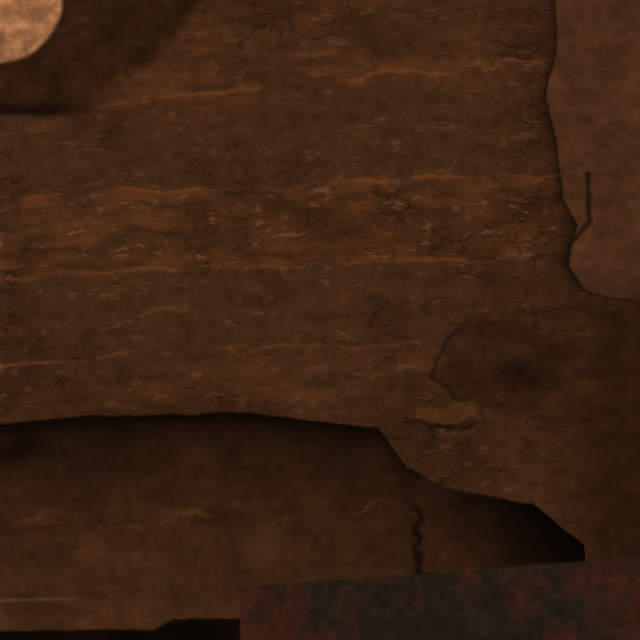
A three.js fragment shader for this texture:

```glsl
varying vec2 vUv;
const vec3 ROCK = vec3(0.245, 0.145, 0.080);
const vec3 OCHRE = vec3(0.330, 0.187, 0.092);
const vec3 SHADE = vec3(0.175, 0.100, 0.050);
const vec3 DEEP = vec3(0.045, 0.022, 0.010);
const vec3 PALE = vec3(0.43, 0.29, 0.19);
const vec3 SUNLIT = vec3(0.57, 0.38, 0.25);
const vec3 BLOCK = vec3(0.275, 0.163, 0.096);
const vec3 SLAB_RED = vec3(0.225, 0.115, 0.080);
const vec3 SLAB_DARK = vec3(0.135, 0.110, 0.080);
const float SOFT = 0.003;

float hash(vec2 p) {
  vec3 h = fract(p.xyx * 0.1031);
  h += dot(h, h.yzx + 33.33);
  return fract((h.x + h.y) * h.z);
}
float noise(vec2 p) {
  vec2 i = floor(p), f = fract(p);
  f = f * f * (3.0 - 2.0 * f);
  return mix(mix(hash(i), hash(i + vec2(1, 0)), f.x),
             mix(hash(i + vec2(0, 1)), hash(i + vec2(1, 1)), f.x), f.y);
}
float fbm(vec2 p) {
  float sum = 0.0, amp = 0.5;
  for (int i = 0; i < 5; i++) {
    sum += amp * noise(p);
    p = mat2(1.6, 1.2, -1.2, 1.6) * p + 17.0;
    amp *= 0.5;
  }
  return sum;
}
float ramp(float a, float b, float x) { return clamp((x - a) / (b - a), 0.0, 1.0); }
float above(float d) { return smoothstep(-SOFT, SOFT, d); }
float bell(float d, float w) { return exp(-d * d / (w * w)); }
float fade(float d, float w) { return exp(-max(d, 0.0) / w); }
float blob(vec2 p, vec2 c, vec2 r) { return length((p - c) / r); }
float segment(vec2 p, vec2 a, vec2 b) {
  vec2 d = b - a;
  return length(p - a - d * clamp(dot(p - a, d) / dot(d, d), 0.0, 1.0));
}
// Height of the overhang's lower lip
float ledgeHeight(float x) {
  return 0.336 + 0.013 * ramp(0.0, 0.13, x) + 0.006 * ramp(0.13, 0.39, x)
    - 0.026 * ramp(0.39, 0.592, x) - 0.058 * ramp(0.592, 0.635, x)
    - 0.033 * ramp(0.635, 0.69, x) - 0.026 * ramp(0.69, 0.833, x)
    - 0.065 * ramp(0.833, 0.911, x) - 0.15 * ramp(0.911, 0.93, x);
}
// Left border of the block on the right
float blockEdge(float y) {
  return 0.868 - 0.015 * ramp(0.92, 0.845, y) + 0.017 * ramp(0.845, 0.78, y)
    + 0.009 * ramp(0.78, 0.69, y) + 0.024 * ramp(0.69, 0.65, y)
    - 0.014 * ramp(0.65, 0.585, y) + 0.024 * ramp(0.585, 0.544, y)
    + 0.11 * ramp(0.544, 0.522, y);
}

void main() {
  vec2 p = vUv;
  float broad = fbm(p * 6.0), mid = fbm(p * 22.0 + 5.0), fine = fbm(p * 75.0);
  vec2 warp = vec2(mid, fbm(p * 20.0 + 40.0)) - 0.5;
  vec2 q = p + 0.007 * warp, rough = p + 0.06 * warp;
  float layer = p.y - 0.045 * p.x + 0.03 * (broad - 0.5) + 0.016 * warp.y;
  float grain = fbm(vec2(p.x * 16.0, layer * 75.0));

  // Layered wall with seams, veins and pale flecks
  float seam = rough.y - 0.805 - 0.14 * p.x + 0.035 * ramp(0.6, 0.9, p.x);
  float bands = 0.7 * above(layer - 0.565) * above(0.69 - layer) + 0.45 * bell(layer - 0.375, 0.035)
    + 0.6 * fade(abs(seam), 0.018) * ramp(0.1, 0.3, p.x) + 0.25 * above(seam);
  vec3 col = mix(ROCK, OCHRE, bands * ramp(0.25, 0.65, grain));
  col = mix(col, SHADE, 0.55 * ramp(0.5, 0.75, broad));
  float lines = bell(seam, 0.004) * ramp(0.12, 0.25, p.x) + bell(layer - 0.69, 0.003)
    + bell(layer - 0.565, 0.004) + bell(layer - 0.435, 0.003);
  col = mix(col, OCHRE * 1.2, 0.6 * min(lines, 1.0) * ramp(0.35, 0.6, grain));
  float vein = bell(fbm(vec2(p.x * 9.0, layer * 35.0) + 60.0) - 0.5, 0.012);
  col = mix(col, OCHRE * 1.15, 0.45 * vein * ramp(0.42, 0.62, mid));
  float crack = bell(fbm(p * vec2(14.0, 24.0) + 80.0) - 0.47, 0.01);
  col *= 1.0 - 0.3 * crack * ramp(0.4, 0.6, broad);
  float fleck = smoothstep(0.64, 0.76, fbm(vec2(p.x * 45.0, layer * 110.0) + 9.0));
  col = mix(col, PALE, fleck * (0.25 + 0.3 * bell(layer - 0.62, 0.07)));
  float scar = min(segment(rough, vec2(0.47, 0.688), vec2(0.51, 0.697)),
                   segment(rough, vec2(0.51, 0.697), vec2(0.535, 0.73)));
  scar = min(scar, segment(rough, vec2(0.44, 0.478), vec2(0.465, 0.462)));
  col = mix(col, PALE, 0.4 * bell(scar, 0.004) * ramp(0.3, 0.6, mid));

  // Shadowed upper corner with its sunlit patch
  float corner = above(q.y - 0.832) * smoothstep(-0.03, 0.02, 0.15 + 0.95 * (q.y - 0.832) - rough.x);
  col = mix(col, SHADE * (0.45 + 0.75 * mid), 0.75 * corner);
  col = mix(col, PALE * 0.6, 0.35 * corner * ramp(0.55, 0.75, fbm(p * 30.0)));
  col = mix(col, DEEP, 0.75 * bell(q.y - 0.828, 0.009) * ramp(0.19, 0.08, p.x));
  col = mix(col, SUNLIT * (0.85 + 0.3 * fine), smoothstep(1.04, 0.95, blob(q, vec2(-0.01, 1.01), vec2(0.11))));

  // Hollow and rough stones on the right
  col = mix(col, SHADE * 0.88, 0.85 * ramp(0.82, 0.95, rough.x) * ramp(0.6, 0.5, p.y));
  float knob = blob(rough, vec2(0.785, 0.425), vec2(0.1, 0.08));
  col = mix(col, SHADE * (0.6 + 0.6 * mid), 0.65 * smoothstep(1.15, 0.8, knob));
  col = mix(col, DEEP, 0.45 * bell(knob - 1.0, 0.05) * ramp(0.76, 0.7, p.x));
  col = mix(col, DEEP * 2.0, 0.4 * smoothstep(1.0, 0.2, blob(rough, vec2(0.81, 0.425), vec2(0.05, 0.035))));
  float pebble = blob(rough, vec2(0.695, 0.353), vec2(0.05, 0.02));
  col = mix(col, OCHRE, 0.6 * smoothstep(1.1, 0.8, pebble));
  col = mix(col, DEEP, 0.5 * bell(pebble - 1.15, 0.15) * ramp(0.355, 0.335, p.y));

  // Lower wall under the overhang
  float drop = ledgeHeight(q.x) - q.y;
  vec3 lower = mix(SHADE, ROCK, 0.8 * ramp(0.02, 0.2, drop) * ramp(0.75, 0.5, p.x));
  lower *= 0.75 + 0.5 * mid;
  lower = mix(lower, OCHRE, 0.55 * bell(rough.y - 0.17 - 0.06 * p.x, 0.004) * ramp(0.4, 0.6, grain));
  lower = mix(lower, PALE, 0.4 * bell(q.y - 0.063, 0.003) * ramp(0.14, 0.09, p.x));
  lower = mix(lower, DEEP, 0.5 * smoothstep(1.2, 0.2, blob(rough, vec2(0.03, 0.295), vec2(0.07, 0.03))));
  lower = mix(lower, DEEP * 0.6, fade(drop, 0.02) * (0.95 - 0.45 * bell(p.x - 0.65, 0.05)));
  lower = mix(lower, DEEP, 0.4 * fade(drop, 0.07));

  // Cave and boulder
  float lit = ramp(0.9, 0.68, p.x + 0.9 * (p.y - 0.15)) * (0.75 + 0.5 * mid);
  lower = mix(lower, mix(DEEP * 0.5, SHADE * 1.1, lit), above(rough.x - 0.655));
  lower = mix(lower, DEEP, 0.7 * bell(rough.x - 0.653, 0.006) * ramp(0.23, 0.19, p.y));
  col = mix(col, lower, above(drop));
  col = mix(col, DEEP * 0.5, 0.85 * above(0.015 + 0.018 * ramp(0.24, 0.27, q.x) - q.y));

  // Right block, its contact shadow and crack
  float side = q.x - blockEdge(q.y);
  float contact = fade(-side, 0.008 + 0.018 * bell(p.y - 0.63, 0.05));
  col = mix(col, DEEP, 0.75 * contact * ramp(0.46, 0.54, p.y));
  vec3 face = BLOCK * (0.84 + 0.32 * mid) * (1.0 - 0.25 * ramp(0.575, 0.53, p.y));
  float split = min(segment(q, vec2(0.918, 0.73), vec2(0.921, 0.655)), segment(q, vec2(0.921, 0.655), vec2(0.898, 0.625)));
  face = mix(face, DEEP, 0.6 * bell(split, 0.004));
  col = mix(col, face, above(side) * above(q.y - 0.522));
  col *= 0.75 + 0.36 * fine + 0.24 * grain;

  // Weathered slab in front
  float stain = ramp(0.36, 0.6, 0.5 * mid + 0.3 * broad + 0.2 * fine - 0.2 * bell(p.x - 0.64, 0.11) + 0.03);
  vec3 slab = mix(SLAB_DARK, SLAB_RED, stain) * (0.8 + 0.4 * fine);
  col = mix(col, slab, above(p.x - 0.375) * above(0.082 + 0.077 * (p.x - 0.375) - p.y));
  gl_FragColor = vec4(col, 1.0);
}
```
